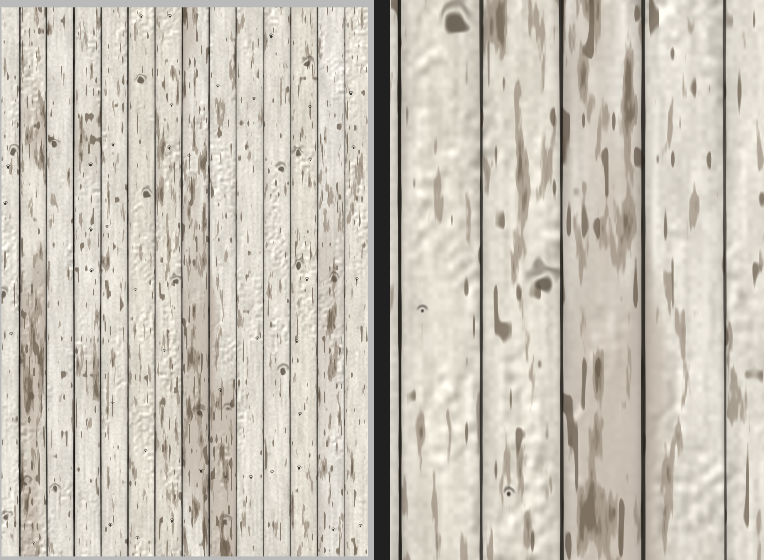
Left: the whole. Right: its middle third, enlarged.
Give the GLSL for this texture, as a Shadertoy shader.

```glsl
// Weathered white-painted planks: fourteen vertical boards inside a thin grey border.
// Stretched noise makes grain, worn flakes and chips; each board and seam has its own
// wear and darkness, and hashed cells scatter the knots and nail holes.

const float PITCH = 0.0724;        // board width, in canvas widths
const float FIRST_SEAM = 0.0525;   // position of the leftmost seam
const vec2 FRAME_LOW = vec2(0.004, 0.0065);
const vec2 FRAME_HIGH = vec2(0.984, 0.987);

const vec3 BORDER = vec3(0.73);
const vec3 PAINT = vec3(0.905, 0.89, 0.855);
const vec3 WARM_PAINT = vec3(0.87, 0.84, 0.78);
const vec3 STAIN = vec3(0.76, 0.71, 0.66);
const vec3 BARE_WOOD = vec3(0.62, 0.57, 0.51);
const vec3 OLD_WOOD = vec3(0.42, 0.37, 0.31);
const vec3 GAP = vec3(0.10, 0.09, 0.075);

// Share of lost paint per board, and darkness per seam, left to right
const float WEAR[14] = float[14](0.3, 0.95, 0.35, 0.6, 0.3, 0.2, 0.45,
                                 0.75, 0.85, 0.3, 0.25, 0.35, 0.6, 0.4);
const float SEAM[14] = float[14](0.95, 0.8, 1.0, 0.8, 0.9, 0.75, 0.8,
                                 0.8, 0.65, 0.65, 0.65, 0.7, 0.5, 0.0);

float hash(vec2 p) {
    vec3 q = fract(p.xyx * vec3(0.1031, 0.1030, 0.0973));
    q += dot(q, q.yzx + 33.33);
    return fract((q.x + q.y) * q.z);
}

float noise(vec2 p) {
    vec2 i = floor(p), f = fract(p);
    f = f * f * (3.0 - 2.0 * f);
    return mix(mix(hash(i), hash(i + vec2(1, 0)), f.x),
               mix(hash(i + vec2(0, 1)), hash(i + vec2(1, 1)), f.x), f.y);
}

float fbm(vec2 p) {
    float sum = 0.0, amp = 0.53;
    for (int i = 0; i < 4; i++) {
        sum += amp * noise(p);
        p = p * 2.03 + 17.3;
        amp *= 0.5;
    }
    return sum;
}

// Painted board with grain, stains, flakes and chips
vec3 boardColor(vec2 p, float board, float wear) {
    vec2 q = p + vec2(board * 13.0 + 40.0, board * 37.0 + 50.0);
    float patches = smoothstep(0.25, 0.75, fbm(q * vec2(1.2, 0.22)));
    float loss = wear * (0.3 + 1.0 * patches);

    vec3 col = mix(PAINT, WARM_PAINT, 0.6 * hash(vec2(board, 7.0)));
    col += 0.10 * (fbm(q * vec2(2.0, 0.8)) - 0.5);
    col += 0.09 * (noise(q * vec2(13.0, 1.2)) - 0.5);
    col += 0.07 * (noise(q * vec2(16.0, 14.0)) - 0.5);
    col = mix(col, STAIN, 0.75 * smoothstep(0.45, 1.0, loss));

    // Blistered paint lit from the upper left
    float blister = smoothstep(0.5, 0.7, fbm(q * vec2(1.4, 0.6) + 91.0));
    col += 0.22 * blister * (noise(q * 8.0) - noise(q * 8.0 + vec2(-0.5, 0.6)));

    // Worn flakes, darkest at their core
    float flake = fbm(q * vec2(5.5, 1.1)) - mix(0.74, 0.53, loss);
    col = mix(col, BARE_WOOD, 0.75 * smoothstep(-0.01, 0.07, flake));
    col = mix(col, OLD_WOOD, 0.7 * smoothstep(0.09, 0.2, flake));

    // Small split chips along the grain
    float chip = noise(q * vec2(11.0, 2.3) + 23.0) + 0.12 * loss;
    return mix(col, OLD_WOOD, 0.75 * smoothstep(0.88, 0.97, chip));
}

// One possible knot or nail hole per cell; returns darkness
float blemish(vec2 local, float board, float cellHeight, float chance, float radius) {
    float row = floor(local.y / cellHeight);
    vec2 id = vec2(board + 3.0, row + cellHeight * 10.0);
    vec2 center = vec2(mix(0.2, 0.8, hash(id + 11.0)),
                       (row + mix(0.25, 0.75, hash(id + 29.0))) * cellHeight);
    vec2 d = local - center;
    float ragged = 0.7 * (noise(local * 7.0 + id * 5.0) - 0.5);
    float r = length(d * vec2(1.0, 0.85)) / radius + ragged;
    float core = 1.0 - smoothstep(0.25, 0.65, r);
    float rim = 0.6 * smoothstep(0.4, 0.0, abs(r - 0.95)) * smoothstep(-0.2, 0.8, d.y / radius);
    return step(hash(id), chance) * max(core, rim);
}

// Dark gap with an uneven width along its length
float seamMask(float dist, float y, float seam, float strength, float pixel) {
    float uneven = noise(vec2(seam * 9.0, y * 0.35)) + 0.5 * noise(vec2(seam * 5.0, y * 3.0));
    float halfWidth = 0.028 * strength * (0.55 + 0.6 * uneven);
    float edge = 0.6 * pixel;
    return strength * (1.0 - smoothstep(halfWidth - edge, halfWidth + edge, dist));
}

void mainImage(out vec4 fragColor, in vec2 fragCoord) {
    vec2 uv = fragCoord / iResolution.xy;
    vec2 p = vec2(uv.x - FIRST_SEAM, fragCoord.y / iResolution.x) / PITCH;
    float pixel = 1.0 / (iResolution.x * PITCH);
    p.x += 0.03 * (noise(vec2(floor(p.x + 0.5) * 3.0 + 9.0, p.y * 0.15)) - 0.5);

    float board = clamp(floor(p.x) + 1.0, 0.0, 13.0);
    vec2 local = vec2(p.x - board + 1.0, p.y);
    vec3 col = boardColor(p, board, WEAR[int(board)]);
    col = mix(col, OLD_WOOD * 0.8, 0.8 * blemish(local, board, 4.1, 0.24, 0.2));
    col = mix(col, GAP, 0.8 * blemish(local, board, 2.3, 0.3, 0.07));

    // Rounded board edges, then the gaps
    float seam = clamp(round(p.x), 0.0, 13.0);
    float dist = abs(p.x - seam), strength = SEAM[int(seam)];
    col *= 1.0 - 0.28 * strength * exp(-dist * 16.0);
    col = mix(col, GAP, seamMask(dist, p.y, seam, strength, pixel));

    // Border
    vec2 inside = min(uv - FRAME_LOW, FRAME_HIGH - uv) * iResolution.xy;
    float panel = clamp(min(inside.x, inside.y) + 0.5, 0.0, 1.0);
    fragColor = vec4(mix(BORDER, clamp(col, 0.0, 1.0), panel), 1.0);
}
```
